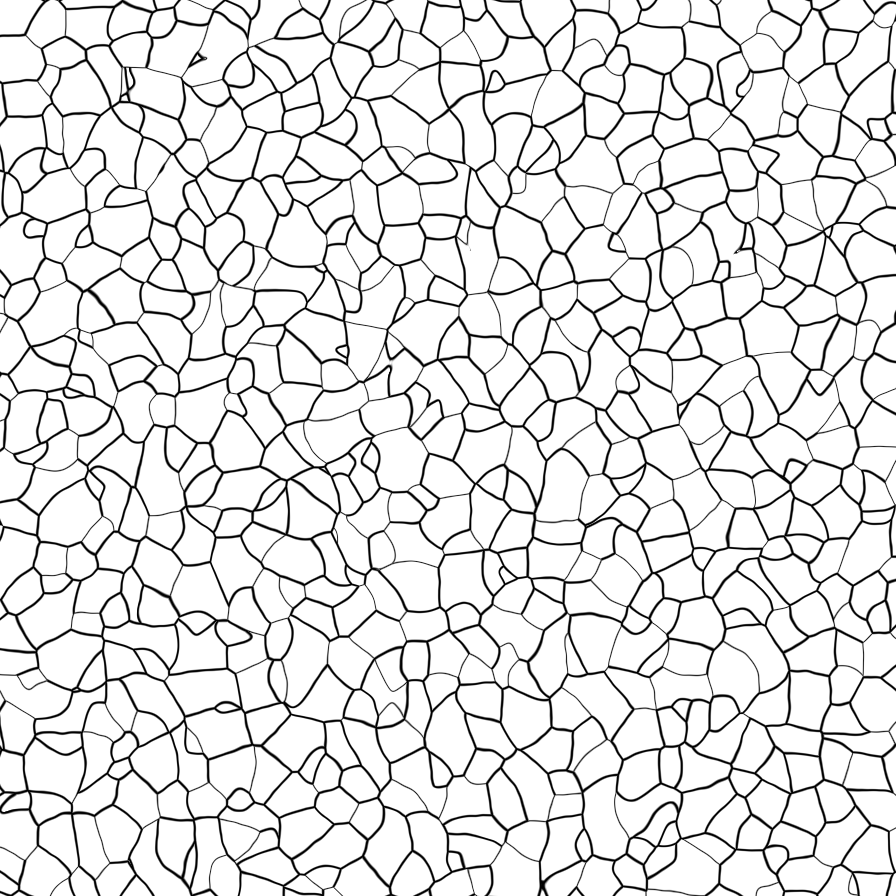
Reproduce this pattern procedurally as a three.js fragment shader.

```glsl
// Grain boundaries: thin dark lines between irregular rounded cells on white.
// A Voronoi diagram whose seeds carry a weight (size) and a stretched metric,
// so walls curve; the wall distance is the metric gap over its gradient.
varying vec2 vUv;

#define GRID 25.0          // seeds across the canvas
#define JITTER 0.95        // seed scatter inside its grid square
#define SIZE_SPREAD 0.50   // difference between large and small grains
#define STRETCH 0.60       // strongest elongation
#define BEND 0.20          // broad bending of the walls
#define WIGGLE 0.035       // fine unevenness of the walls
#define LINE_HALF 0.00128  // half width of a normal wall
#define THIN_HALF 0.00055  // half width of a faint wall
#define SOFT 0.0010        // edge softness
#define THIN_SHARE 0.17    // share of faint walls

const vec3 PAPER = vec3(1.0);
const vec3 INK = vec3(0.0);
const float PI = 3.14159265;

float hash(vec2 p) {
  return fract(sin(dot(p, vec2(127.1, 311.7))) * 43758.5453);
}

vec2 hash2(vec2 p) {
  return vec2(hash(p), hash(p + vec2(37.3, 91.7)));
}

vec2 noise2(vec2 p) {
  vec2 i = floor(p);
  vec2 f = fract(p);
  f = f * f * (3.0 - 2.0 * f);
  vec2 low = mix(hash2(i), hash2(i + vec2(1.0, 0.0)), f.x);
  vec2 high = mix(hash2(i + vec2(0.0, 1.0)), hash2(i + vec2(1.0, 1.0)), f.x);
  return mix(low, high, f.y) - 0.5;
}

// Weighted, stretched distance to the seed of one grid square:
// x holds the distance, yz its gradient.
vec3 grainDistance(vec2 p, vec2 id) {
  vec2 seed = id + 0.5 + JITTER * (hash2(id) - 0.5);
  vec2 traits = hash2(id + vec2(13.7, 5.1));
  float angle = PI * (0.5 + 0.9 * (hash(id + vec2(71.9, 23.3)) - 0.5));
  float stretch = 1.0 + STRETCH * traits.y * traits.y;
  vec2 axis = vec2(cos(angle), sin(angle));
  vec2 side = vec2(-axis.y, axis.x);
  vec2 q = p - seed;
  vec2 local = vec2(dot(q, axis) / stretch, dot(q, side) * stretch);
  float d = max(length(local), 0.0001);
  vec2 gradient = (axis * local.x / stretch + side * local.y * stretch) / d;
  return vec3(d - SIZE_SPREAD * traits.x, gradient);
}

void main() {
  // Bent grid space
  vec2 p = vUv * GRID;
  p += BEND * noise2(p * 1.1 + 40.0) + WIGGLE * noise2(p * 4.0 + 9.0);
  vec2 base = floor(p);

  // Owning grain
  vec3 owner = vec3(100.0, 0.0, 0.0);
  vec2 ownerId = base;
  for (int y = -2; y <= 2; y++) {
    for (int x = -2; x <= 2; x++) {
      vec2 id = base + vec2(float(x), float(y));
      vec3 grain = grainDistance(p, id);
      if (grain.x < owner.x) {
        owner = grain;
        ownerId = id;
      }
    }
  }

  // Walls towards all neighbours; each pair has its own line weight
  float wall = 0.0;
  for (int y = -2; y <= 2; y++) {
    for (int x = -2; x <= 2; x++) {
      vec2 id = base + vec2(float(x), float(y));
      vec2 apart = abs(id - ownerId);
      if (apart.x + apart.y > 0.5) {
        vec3 grain = grainDistance(p, id);
        float slope = max(length(grain.yz - owner.yz), 0.15);
        float dist = (grain.x - owner.x) / (slope * GRID);
        float faint = step(hash(id + ownerId + 0.37), THIN_SHARE);
        float halfWidth = mix(LINE_HALF, THIN_HALF, faint);
        wall = max(wall, 1.0 - smoothstep(halfWidth - SOFT, halfWidth + SOFT, dist));
      }
    }
  }

  gl_FragColor = vec4(mix(PAPER, INK, wall), 1.0);
}
```
